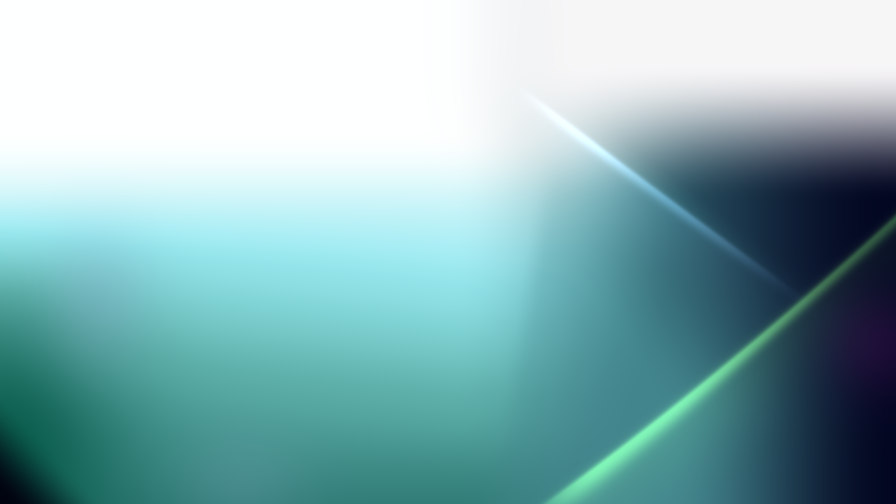
This background is drawn by a Shadertoy shader. Its source:

```glsl
const vec3 WHITE = vec3(0.995, 1.0, 1.0);
const vec3 VEIL = vec3(0.97, 0.965, 0.97);
const vec3 CYAN = vec3(0.60, 0.92, 0.95);
const vec3 TEAL = vec3(0.42, 0.75, 0.73);
const vec3 DEEP_TEAL = vec3(0.17, 0.46, 0.44);
const vec3 FOREST = vec3(0.01, 0.34, 0.27);
const vec3 STEEL = vec3(0.26, 0.52, 0.55);
const vec3 NAVY = vec3(0.01, 0.025, 0.13);
const vec3 LAVENDER = vec3(0.50, 0.66, 0.76);
const vec3 PLUM = vec3(0.10, 0.02, 0.08);
const vec3 GREEN_RAY = vec3(0.20, 0.36, 0.14);
const vec3 BLUE_RAY = vec3(0.13, 0.17, 0.22);
const float GREEN_START = 0.612;
const float BLUE_START = 0.59;

// Soft elliptical spot, 1 at its centre
float spot(vec2 p, vec2 centre, vec2 radius) {
    vec2 q = (p - centre) / radius;
    return exp(-dot(q, q));
}

// Signed height above a curve, scaled to an approximate distance
float curveDistance(float y, float curveY, float slope, float aspect) {
    return (y - curveY) / length(vec2(1.0, slope / aspect));
}

// Thin line with separate softness above and below
float ray(float d, float above, float below) {
    float t = d / (d > 0.0 ? above : below);
    return exp(-t * t);
}

// Vertical wash from deep teal to white
vec3 wash(float h) {
    vec3 c = mix(DEEP_TEAL, TEAL, smoothstep(-0.1, 0.4, h));
    c = mix(c, CYAN, smoothstep(0.25, 0.55, h));
    return mix(c, WHITE, smoothstep(0.46, 0.74, h));
}

void mainImage(out vec4 fragColor, in vec2 fragCoord) {
    vec2 p = fragCoord / iResolution.xy;
    float aspect = iResolution.x / iResolution.y;

    // Wash, bent lower at the left and higher toward the centre
    float low = 1.0 - smoothstep(0.4, 0.64, p.y);
    float leftSide = exp(-p.x * p.x / 0.016);
    float bend = 0.2 * (min(p.x, 0.56) - 0.3) * smoothstep(0.0, 0.2, p.y);
    vec3 col = wash(p.y + low * (bend - 0.05 * leftSide));

    // Left shade, dark corner and pale violet patches
    col = mix(col, FOREST, 0.9 * leftSide * (1.0 - smoothstep(0.08, 0.56, p.y)));
    col = mix(col, LAVENDER, 0.35 * spot(p, vec2(0.11, 0.40), vec2(0.06, 0.13)));
    col = mix(col, LAVENDER, 0.22 * spot(p, vec2(0.27, 0.04), vec2(0.07, 0.10)));
    float corner = p.x / 0.10 + p.y / 0.19;
    col = mix(col, NAVY * 0.5, 1.0 - smoothstep(0.1, 1.15, corner));

    // Steel shade on the right, with the faint edge of a vertical beam
    float shade = smoothstep(0.5, 0.68 + 0.2 * p.y, p.x);
    float edgeX = 0.553 + 0.085 * p.y;
    float beamFade = 1.0 - smoothstep(0.45, 0.72, p.y);
    float beam = smoothstep(-0.012, 0.018, p.x - edgeX);
    shade += 0.18 * beam * beamFade * (1.0 - shade);
    col = mix(col, STEEL, shade);

    // Ray curves
    float gx = p.x - GREEN_START;
    float greenD = curveDistance(p.y, gx * (1.28 + 0.46 * gx), 1.28 + 0.92 * gx, aspect);
    float bx = p.x - BLUE_START;
    float blueD = curveDistance(p.y, 0.81 - bx * (1.35 - 0.1 * bx), 0.2 * bx - 1.35, aspect);

    // Navy depth at the far right, deeper above the blue ray
    float navyStart = mix(0.74, 0.64, smoothstep(0.15, 0.5, p.y));
    float navy = smoothstep(navyStart, 1.0, p.x);
    float aboveBlue = smoothstep(-0.01, 0.05, blueD) * smoothstep(0.6, 0.8, p.x);
    navy += 0.2 * aboveBlue * smoothstep(0.3, 0.5, p.y) * (1.0 - navy);
    col = mix(col, NAVY, navy);
    col += PLUM * spot(p, vec2(0.98, 0.32), vec2(0.06, 0.10));

    // White veil across the top right
    float veil = smoothstep(0.6, 0.88, p.y) * smoothstep(0.45, 0.65, p.x);
    col = mix(col, VEIL, veil);

    // Pale blue ray with a broad glow on its lower side
    float blueFade = smoothstep(0.57, 0.68, p.x) * (1.0 - smoothstep(0.74, 0.92, p.x));
    col += BLUE_RAY * blueFade * (ray(blueD, 0.006, 0.013) + 0.25 * ray(blueD, 0.008, 0.10));

    // Green ray with a sharp top edge and a soft underside
    float greenFade = smoothstep(-0.05, 0.06, gx) * (1.0 - 0.3 * smoothstep(0.2, 0.39, gx));
    float softness = mix(0.030, 0.014, smoothstep(0.0, 0.3, gx));
    float greenGlow = ray(greenD, 0.007, softness) + 0.22 * ray(greenD, 0.015, 0.11);
    col += GREEN_RAY * greenFade * greenGlow;

    fragColor = vec4(clamp(col, 0.0, 1.0), 1.0);
}
```
